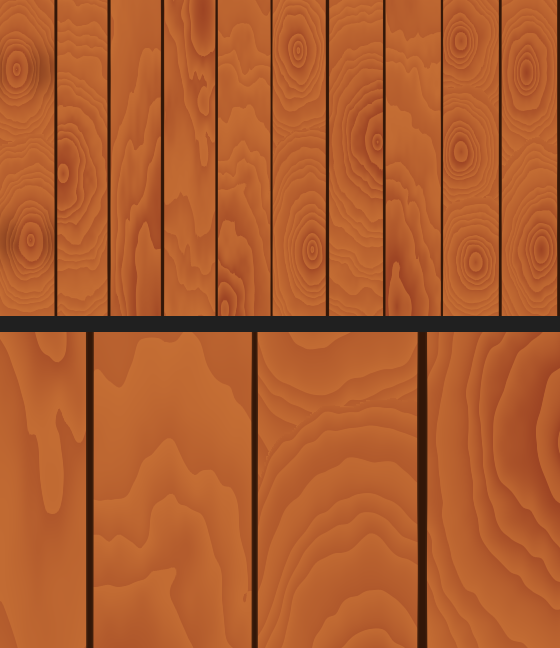
Top: the whole. Bottom: its middle third, enlarged.
Write a Shadertoy shader that draws this texture.

```glsl
// Ten upright wooden planks with dark gaps and layered, wavy growth rings.
// Each plank holds a column of stretched knots; a noisy distance to the
// knot is cut into bands that fade from light to dark towards the outside.

const float PLANKS = 10.0;

// Per plank: knot x across the plank, lowest knot y, knot spacing, stretch.
const vec4 GRAIN[10] = vec4[10](
    vec4(0.55, 0.24, 0.54, 1.7),
    vec4(0.14, 0.45, 2.0, 1.7),
    vec4(0.90, 0.0, 2.0, 5.0),
    vec4(0.75, 0.97, 2.0, 3.5),
    vec4(0.15, 0.02, 2.0, 2.5),
    vec4(0.73, 0.21, 0.63, 2.0),
    vec4(0.88, 0.55, 2.0, 1.6),
    vec4(0.22, 0.03, 2.0, 2.9),
    vec4(0.58, 0.17, 0.35, 1.5),
    vec4(0.70, 0.21, 0.56, 1.9));

float hash(vec2 p) {
    p = fract(p * vec2(0.1031, 0.1137));
    p += dot(p, p.yx + 33.33);
    return fract((p.x + p.y) * p.x * 17.0);
}

float noise(vec2 p) {
    vec2 i = floor(p), f = fract(p);
    f = f * f * (3.0 - 2.0 * f);
    return mix(mix(hash(i), hash(i + vec2(1, 0)), f.x),
               mix(hash(i + vec2(0, 1)), hash(i + vec2(1, 1)), f.x), f.y);
}

// Boundary between planks; the middle planks lean a little to the left.
float plankEdge(float i) {
    return 0.0998 * i - 0.0143 * sin(3.14159 * max(i - 1.0, 0.0) / 9.0);
}

void mainImage(out vec4 fragColor, in vec2 fragCoord) {
    vec2 uv = fragCoord / iResolution.xy;
    float aspect = iResolution.x / iResolution.y;
    vec2 p = vec2(uv.x * aspect, uv.y);

    // Find the plank and the distance to the nearest gap.
    float plank = 0.0, gap = 1.0;
    for (float i = 1.0; i <= PLANKS; i++) {
        float offset = uv.x - plankEdge(i);
        if (offset > 0.0) plank = min(i, PLANKS - 1.0);
        float halfWidth = 0.0014 + 0.0016 * hash(vec2(i * 7.0, 3.0))
                        + 0.0004 * noise(vec2(i * 9.0, uv.y * 12.0));
        gap = min(gap, abs(offset) - halfWidth);
    }
    vec4 grain = GRAIN[int(plank)];
    float stretch = grain.w;
    bool knotted = grain.z < 1.0;
    float ringWidth = knotted ? 0.016 : clamp(0.0145 * stretch, 0.023, 0.045);

    // Wavy offset that gives the rings their peaks and nibs.
    vec2 q = p * vec2(17.0, 17.0 / stretch) + plank * 13.7;
    float wave = noise(q) - 0.5 + 0.4 * (noise(q * 2.3 + 5.0) - 0.5)
               + 0.15 * (noise(q * 5.0 + 9.0) - 0.5);

    // Stack the knots; each lower one overlaps the one above.
    float d = 1.0;
    vec2 toKnot = vec2(1.0);
    for (float k = 2.0; k >= 0.0; k--) {
        float across = grain.x - 0.25 * min(k, 1.0);
        float x = mix(plankEdge(plank), plankEdge(plank + 1.0), across);
        vec2 v = p - vec2(x * aspect, grain.y + k * grain.z);
        float r = length(v * vec2(1.0, 1.0 / stretch));
        r += wave * ringWidth * 1.2 * smoothstep(0.0, 0.06, r);
        if (k > 1.5 || r < 0.62 * grain.z / stretch) {
            d = r;
            toKnot = v;
        }
    }

    // Cut the distance into uneven bands, dark beyond each sharp edge.
    float t = d / ringWidth;
    t += 0.35 * sin(t * 1.7 + plank);
    float f = fract(t);
    float band = (1.0 - f) * smoothstep(0.0, clamp(fwidth(t), 0.001, 0.5), f);
    float nearKnot = exp(-d * d / (knotted ? 0.004 : 0.011));

    // Wood colours, deeper around the knots.
    vec3 lightWood = vec3(0.775, 0.435, 0.205);
    vec3 redWood = vec3(0.62, 0.27, 0.14);
    vec3 brownWood = vec3(0.47, 0.21, 0.10);
    vec3 gapColor = vec3(0.20, 0.09, 0.03);
    float shade = band * (0.38 + 0.5 * nearKnot) + 0.14 * nearKnot
                + 0.14 * noise(vec2(plank * 5.0, uv.y * 4.0));
    vec3 color = mix(lightWood, redWood, clamp(shade, 0.0, 1.0));

    // The first plank has scorched flanks beside its knots.
    if (plank < 0.5) {
        float scorch = exp(-pow(toKnot.y / 0.075, 2.0))
                     * smoothstep(0.015, 0.06, abs(toKnot.x));
        color = mix(color, brownWood, scorch * (0.35 + 0.3 * band));
    }

    // Gaps with a slightly lighter rim.
    float px = 1.0 / iResolution.x;
    vec3 gapShade = mix(gapColor, vec3(0.27, 0.13, 0.05),
                        smoothstep(-0.0015, 0.0, gap));
    color = mix(gapShade, color, smoothstep(-0.5 * px, 0.7 * px, gap));
    fragColor = vec4(color, 1.0);
}
```
